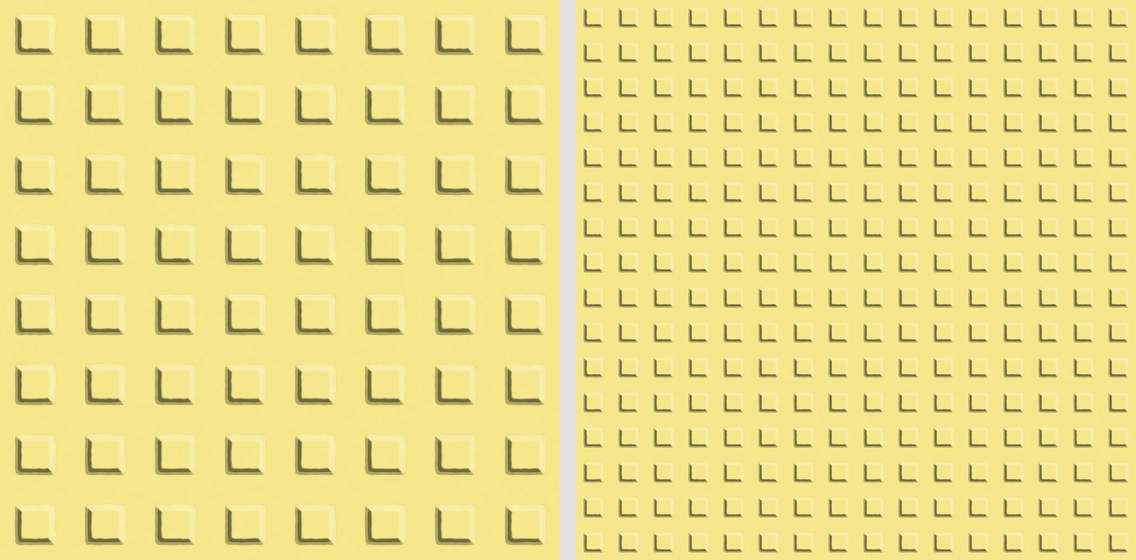
Left: one tile. Right: repeated 2 by 2.
Write a Shadertoy shader that draws this pattern.

```glsl
const float REPEATS = 8.0;          // studs across and down
const vec2  STUD_CENTER = vec2(0.506, 0.505);
const float OUTER_HALF = 0.290;     // half width of the stud, in cells
const float INNER_HALF = 0.188;     // half width of its flat top
const float SQUARENESS = 10.0;      // exponent of the rounded square
const float GRAIN_CELLS = 128.0;    // noise lattice across the canvas
const float GRAIN_TONE = 0.010;
const float GRAIN_EDGE = 0.09;      // unevenness of the bevel bands

const vec3 BASE      = vec3(0.960, 0.908, 0.548);
const vec3 HIGHLIGHT = vec3(0.972, 0.935, 0.680);
const vec3 HALF_DARK = vec3(0.690, 0.650, 0.380);
const vec3 DARK      = vec3(0.430, 0.410, 0.235);

float hash(vec2 p) {
    vec3 q = fract(vec3(p.xyx) * 0.1031);
    q += dot(q, q.yzx + 33.33);
    return fract((q.x + q.y) * q.z);
}

// Value noise in -0.5..0.5 that wraps after a whole period
float wrappedNoise(vec2 uv, float period) {
    vec2 p = uv * period;
    vec2 i = floor(p);
    vec2 f = fract(p);
    f = f * f * (3.0 - 2.0 * f);
    vec2 a = mod(i, period);
    vec2 b = mod(i + 1.0, period);
    return mix(mix(hash(a), hash(vec2(b.x, a.y)), f.x),
               mix(hash(vec2(a.x, b.y)), hash(b), f.x), f.y) - 0.5;
}

// Size of the rounded square passing through p
float roundedSquareRadius(vec2 p) {
    vec2 a = abs(p);
    float m = max(max(a.x, a.y), 1e-4);
    vec2 q = pow(a / m, vec2(SQUARENESS));
    return m * pow(max(q.x + q.y, 1e-4), 1.0 / SQUARENESS);
}

// Outward direction of the rounded square at p
vec2 roundedSquareNormal(vec2 p) {
    vec2 a = abs(p);
    vec2 n = sign(p) * pow(a / max(max(a.x, a.y), 1e-4), vec2(SQUARENESS - 1.0));
    return n / max(length(n), 1e-4);
}

float softStep(float edge, float width, float x) {
    return smoothstep(edge - width, edge + width, x);
}

void mainImage(out vec4 fragColor, in vec2 fragCoord) {
    vec2 uv = fragCoord / iResolution.xy;
    vec2 p = fract(uv * REPEATS) - STUD_CENTER;
    float grain = wrappedNoise(uv, GRAIN_CELLS);

    // Bevel depth: 0 at the foot, 1 at the flat top
    float bevelWidth = OUTER_HALF - INNER_HALF;
    float depth = (OUTER_HALF - roundedSquareRadius(p)) / bevelWidth;
    depth += grain * GRAIN_EDGE;
    float aa = 0.7 * REPEATS / (min(iResolution.x, iResolution.y) * bevelWidth);
    float soft = max(aa, 0.09);

    // Light from the upper right
    float light = dot(roundedSquareNormal(p), vec2(0.7071));
    float lit = smoothstep(0.0, 0.6, light);
    float shaded = smoothstep(0.05, 0.6, -light);

    // Bands across the bevel
    float foot = softStep(0.0, soft, depth);
    float groove = softStep(0.38, soft, depth);
    float top = softStep(0.88, max(aa, 0.17), depth);
    float slope = foot * (1.0 - top);

    vec3 litColor = mix(mix(BASE, HIGHLIGHT, 0.65), HIGHLIGHT, groove);
    vec3 shadeColor = mix(HALF_DARK, DARK, groove);
    vec3 color = mix(BASE, litColor, slope * lit);
    color = mix(color, shadeColor, slope * shaded);

    // Faint rim around the foot
    float rim = 1.0 - smoothstep(0.0, max(aa, 0.12), abs(depth + 0.04));
    color *= 1.0 - 0.035 * rim;

    color += GRAIN_TONE * grain;
    fragColor = vec4(color, 1.0);
}
```
